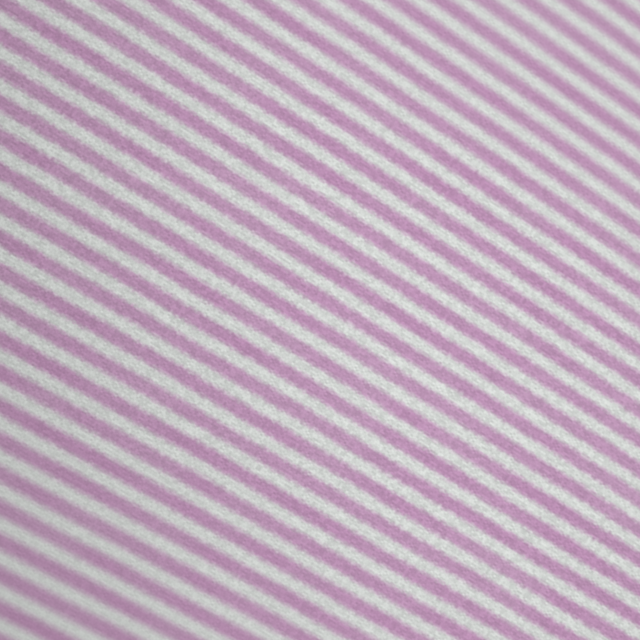
Write a Shadertoy shader that draws this texture.

```glsl
// Soft striped jersey cloth: mauve bands on off-white, running down to the right.
// A slightly fanned stripe coordinate sets the bands; value noise and a fine knit
// give the fibre grain, and the focus and light fall off away from the middle.

const vec3 OFF_WHITE = vec3(0.820, 0.834, 0.822);
const vec3 MAUVE = vec3(0.722, 0.562, 0.694);

float hash(vec2 p) {
    return fract(sin(dot(p, vec2(127.1, 311.7))) * 43758.5453);
}

float noise(vec2 p) {
    vec2 cell = floor(p);
    vec2 f = fract(p);
    f = f * f * (3.0 - 2.0 * f);
    float low = mix(hash(cell), hash(cell + vec2(1.0, 0.0)), f.x);
    float high = mix(hash(cell + vec2(0.0, 1.0)), hash(cell + vec2(1.0, 1.0)), f.x);
    return mix(low, high, f.y);
}

// Depth below the curved line that leaves the top left corner
float clothDepth(vec2 uv) {
    return 1.0 - uv.y - (0.615 * uv.x + 0.025 * uv.x * uv.x);
}

// Stripe count at a depth; the bands draw together towards the right
float stripeCount(float depth, float x) {
    return depth / (0.0527 - 0.006 * x) - 0.04;
}

// Coverage of a band centred on each whole stripe count
float band(float count, float halfWidth, float softness) {
    float d = abs(fract(count + 0.5) - 0.5);
    return 1.0 - smoothstep(halfWidth - softness, halfWidth + softness, d);
}

// Fine rows of loops, offset on alternate rows
float knit(float along, float count, float rows) {
    float row = count * rows;
    float loops = along * 190.0 + 0.5 * floor(row);
    return sin(6.28318 * row) * 0.5 + sin(6.28318 * loops) * 0.5;
}

// Fibre grain, stretched a little along the stripes
float grain(vec2 cloth) {
    float fine = noise(cloth * vec2(230.0, 330.0)) - 0.5;
    float medium = noise(cloth * vec2(90.0, 140.0) + 17.0) - 0.5;
    return 0.75 * fine + 0.25 * medium;
}

// Light from the right, dimmer at the lower left and top left
float lighting(vec2 uv) {
    float light = mix(0.915, 1.01, smoothstep(-0.1, 0.8, uv.x + 0.2 * uv.y));
    vec2 fromCentre = uv - vec2(0.58, 0.5);
    return light * (1.01 - 0.07 * dot(fromCentre, fromCentre));
}

void mainImage(out vec4 fragColor, in vec2 fragCoord) {
    vec2 uv = fragCoord / iResolution.y;
    float depth = clothDepth(uv);
    float along = dot(uv, normalize(vec2(1.0, -0.62)));
    vec2 cloth = vec2(along, depth * 0.85);

    // Focus is sharpest in a diagonal strip through the centre
    float blur = smoothstep(0.2, 0.8, abs(depth - 0.2));
    float count = stripeCount(depth, uv.x);
    float pixel = fwidth(count);

    // Soft band edges with a fine fuzz
    float waver = 0.04 * (noise(cloth * vec2(9.0, 14.0)) - 0.5);
    float fuzz = 0.09 * (noise(cloth * vec2(190.0, 260.0) + 5.0) - 0.5);
    float softness = max(mix(0.15, 0.21, blur), pixel);
    float dye = band(count + waver + fuzz * (1.0 - 0.6 * blur), 0.262, softness);

    // Uneven dye between and along the bands
    float fade = 0.9 + 0.13 * noise(vec2(along * 14.0, floor(count + 0.5)));
    vec3 color = mix(OFF_WHITE, MAUVE, dye * fade);

    // Cloth surface, fading where it is out of focus or too fine to resolve
    float detail = 1.0 - 0.55 * blur;
    float resolved = 1.0 - smoothstep(0.25, 0.5, pixel * 7.0);
    float surface = 0.15 * grain(cloth);
    surface += 0.024 * resolved * knit(along, count, 7.0);
    color *= lighting(uv) * (1.0 + surface * detail);

    fragColor = vec4(clamp(color, 0.0, 1.0), 1.0);
}
```
